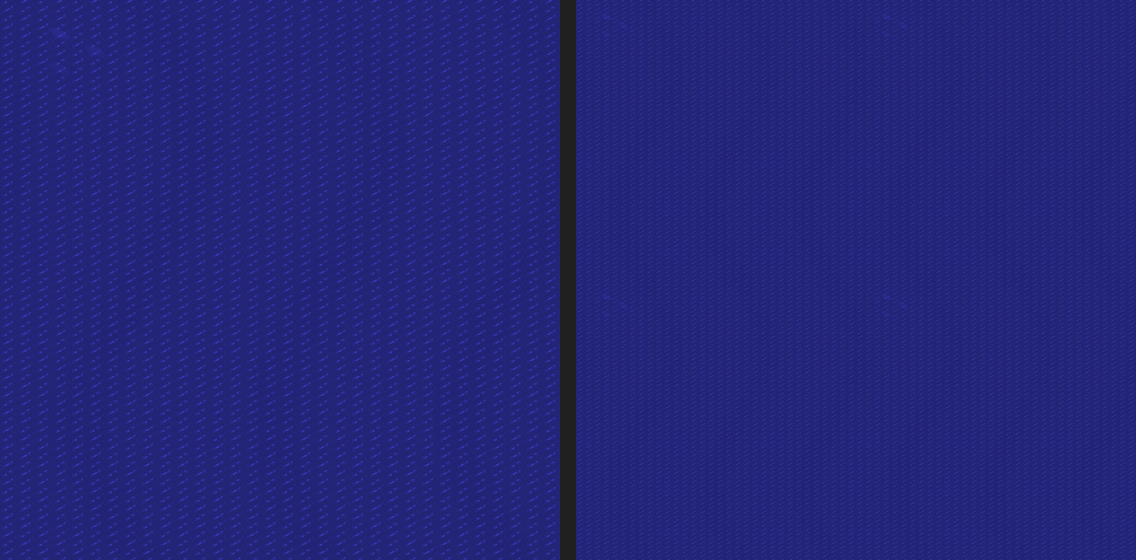
Left, the tile; right, the same tile 2 across and 2 down.
This texture is drawn by a Shadertoy shader. Its source:

```glsl
const float TAU = 6.2831853;

// Soft elliptical mark: 1 inside, fading to 0 past its rim
float mark(vec2 p, vec2 center, vec2 radius) {
    return 1.0 - smoothstep(0.5, 1.4, length((p - center) / radius));
}

// Periodic fine grain from layered sines
float grain(vec2 p) {
    return 0.5 + 0.25 * sin(TAU * (3.0 * p.x + p.y) + 1.3 * sin(TAU * p.x))
               + 0.25 * sin(TAU * (2.0 * p.x - p.y) + 2.0);
}

void mainImage(out vec4 fragColor, in vec2 fragCoord) {
    vec2 uv = fragCoord / iResolution.xy;

    // 32 columns crossed by 64 rising diagonal rows
    vec2 weave = vec2(32.0 * uv.x, 64.0 * uv.y - 32.0 * uv.x);
    float oddRow = mod(floor(weave.y), 2.0);
    vec2 cell = fract(weave);
    vec2 p = vec2(cell.x, 0.5 * cell.y);

    // Faint speckled band along each diagonal
    float band = smoothstep(0.12, 0.4, cell.y) * (1.0 - smoothstep(0.6, 0.88, cell.y));
    float speckle = band * smoothstep(0.4, 0.85, grain(weave));

    // Rows alternate between a dash with a dot and two separate dots
    float dash = max(mark(p, vec2(0.42, 0.23), vec2(0.14, 0.055)),
                     0.7 * mark(p, vec2(0.68, 0.27), vec2(0.07, 0.05)));
    float dots = max(mark(p, vec2(0.34, 0.20), vec2(0.075, 0.06)),
                     0.75 * mark(p, vec2(0.58, 0.28), vec2(0.09, 0.05)));
    float thread = mix(dash, dots, oddRow);

    // Three worn smudges near the upper left corner
    float smudge = 0.0;
    for (int i = 0; i < 3; i++) {
        vec2 d = uv - vec2(0.107 + 0.063 * float(i & 1), 0.94 - 0.031 * float(i));
        d.y += 0.4 * d.x;
        smudge = max(smudge, (0.7 - 0.15 * float(i)) * mark(d, vec2(0.0), vec2(0.017, 0.008)));
    }

    // Slow tonal drift across the cloth
    float drift = 0.008 * sin(TAU * (3.0 * uv.x + 0.3 * sin(TAU * uv.y)));

    vec3 color = mix(vec3(0.135, 0.14, 0.46), vec3(0.16, 0.16, 0.53), 0.8 * speckle);
    color = mix(color, vec3(0.165, 0.17, 0.56), smudge);
    color = mix(color, vec3(0.21, 0.22, 0.71), thread);
    fragColor = vec4(color * (1.0 + drift), 1.0);
}
```
